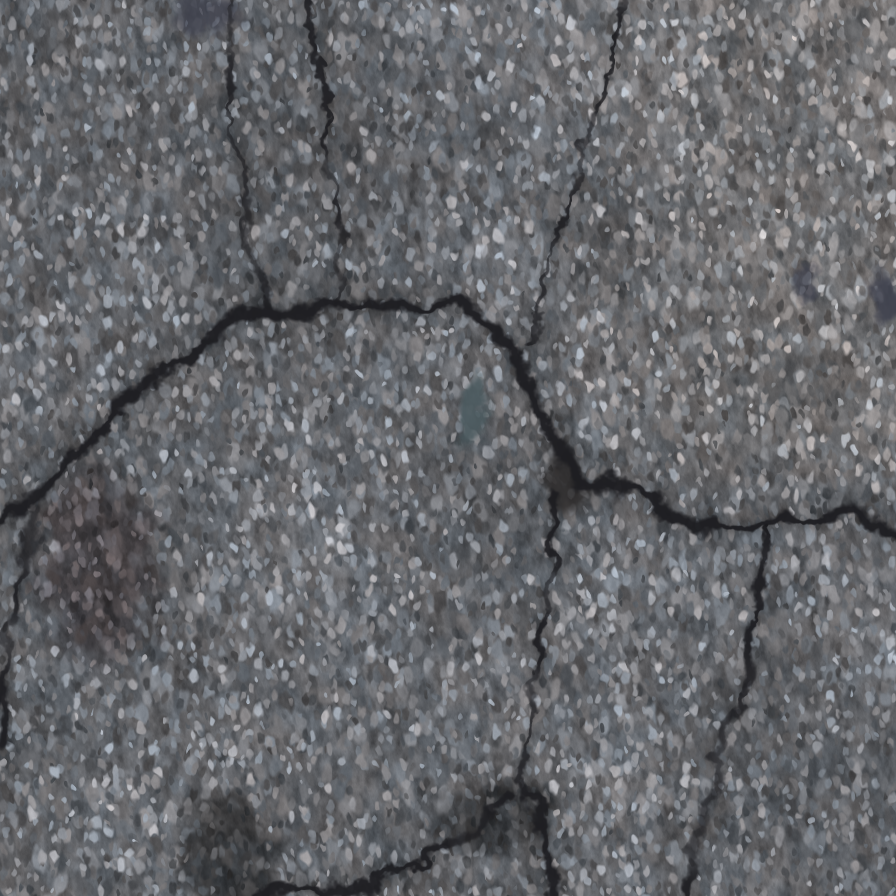
Write a Shadertoy shader that draws this texture.

```glsl
vec3 hash3(vec2 p) {
    vec3 q = fract(vec3(p.xyx) * vec3(0.1031, 0.1030, 0.0973));
    q += dot(q, q.yxz + 33.33);
    return fract((q.xxy + q.yzz) * q.zyx);
}

float noise(vec2 p) {
    vec2 i = floor(p), f = fract(p);
    f = f * f * (3.0 - 2.0 * f);
    float low = mix(hash3(i).x, hash3(i + vec2(1, 0)).x, f.x);
    float high = mix(hash3(i + vec2(0, 1)).x, hash3(i + vec2(1, 1)).x, f.x);
    return mix(low, high, f.y);
}

float fbm(vec2 p) {
    float sum = 0.0, amp = 0.5;
    for (int i = 0; i < 4; i++) {
        sum += amp * noise(p);
        p = p * 2.03 + 17.1;
        amp *= 0.5;
    }
    return sum / 0.9375;
}

vec3 stoneTint(float tone, float warmth) {
    return tone * mix(vec3(0.94, 1.0, 1.07), vec3(1.02, 1.0, 1.01), warmth);
}

// Soft, near-vertical chips, one candidate per cell
vec3 addGrains(vec3 color, vec2 p, vec2 cells, float coverage, vec2 sizes, vec2 tones) {
    vec2 grid = p * cells;
    vec2 wobble = 0.35 * (vec2(noise(grid * 2.3), noise(grid * 2.3 + 41.0)) - 0.5);
    for (int y = -1; y <= 1; y++)
    for (int x = -1; x <= 1; x++) {
        vec2 cell = floor(grid) + vec2(x, y);
        vec3 place = hash3(cell + cells);
        vec3 look = hash3(cell + cells.yx + 57.0);
        vec2 d = (grid + wobble - cell - 0.5 - 0.7 * (place.xy - 0.5)) / cells;
        float angle = (place.z - 0.4) * 0.9;
        d = mat2(cos(angle), -sin(angle), sin(angle), cos(angle)) * d * cells;
        float radius = mix(sizes.x, sizes.y, look.x);
        float mask = smoothstep(1.15, 0.55, length(d) / radius);
        mask *= step(look.y, coverage);
        float tone = mix(tones.x, tones.y, look.z);
        color = mix(color, stoneTint(tone, fract(look.x * 7.0)), 0.9 * mask);
    }
    return color;
}

float segment(vec2 p, vec2 a, vec2 b) {
    vec2 ab = b - a;
    return length(p - a - ab * clamp(dot(p - a, ab) / dot(ab, ab), 0.0, 1.0));
}

float path(vec2 p, vec2 a, vec2 b, vec2 c, vec2 d) {
    return min(segment(p, a, b), min(segment(p, b, c), segment(p, c, d)));
}

float blob(vec2 p, vec2 center, vec2 radius) {
    return smoothstep(1.25, 0.6, length((p - center) / radius));
}

vec3 addCrack(vec3 color, float dist, float width, float strength, float rough) {
    float w = width * mix(0.45, 1.5, rough);
    color *= 1.0 - 0.32 * strength * exp(-dist / (1.6 * width));
    float core = smoothstep(w * 1.2, w * 0.35, dist);
    return mix(color, vec3(0.115, 0.115, 0.13), core * strength);
}

void mainImage(out vec4 fragColor, in vec2 fragCoord) {
    vec2 p = fragCoord / iResolution.xy;
    vec2 lean = vec2(p.x + 0.12 * p.y, p.y);

    // Grey binder and layered chips
    float binder = 0.38 + 0.26 * (fbm(lean * vec2(110.0, 60.0)) - 0.5);
    vec3 color = stoneTint(binder, noise(lean * 40.0));
    color = addGrains(color, p, vec2(64.0, 38.0), 0.8, vec2(0.3, 0.58), vec2(0.27, 0.57));
    color = addGrains(color, p, vec2(112.0, 66.0), 0.65, vec2(0.28, 0.55), vec2(0.25, 0.62));
    color = addGrains(color, p, vec2(78.0, 52.0), 0.33, vec2(0.2, 0.46), vec2(0.51, 0.74));
    color += 0.12 * (fbm(lean * vec2(190.0, 110.0)) - 0.5);

    // Broad wear, paler and warmer at upper right
    color *= 0.84 + 0.32 * fbm(p * 7.0 + 5.0);
    float pale = smoothstep(0.55, 0.85, p.x) * smoothstep(0.4, 0.55, p.y);
    color *= mix(vec3(1.0), vec3(1.11, 1.08, 1.05), pale);

    // Stains and single larger pebbles
    vec2 warp = vec2(fbm(p * 38.0), fbm(p * 38.0 + 73.0)) - 0.5;
    vec2 q = p + 0.034 * warp;
    vec2 soft = p + 0.07 * warp;
    color *= 1.0 - vec3(0.26, 0.31, 0.31) * blob(soft, vec2(0.11, 0.37), vec2(0.07, 0.11));
    color *= 1.0 - 0.4 * blob(soft, vec2(0.25, 0.05), vec2(0.06, 0.07));
    color *= 1.0 - 0.35 * blob(soft, vec2(0.55, 0.09), vec2(0.07, 0.05));
    color = mix(color, vec3(0.29, 0.35, 0.37), 0.85 * blob(q, vec2(0.53, 0.54), vec2(0.017, 0.045)));
    vec3 slate = vec3(0.24, 0.25, 0.30);
    color = mix(color, slate, 0.85 * blob(q, vec2(0.985, 0.665), vec2(0.018, 0.028)));
    color = mix(color, slate, 0.7 * blob(q, vec2(0.9, 0.69), vec2(0.016, 0.022)));
    color = mix(color, slate, 0.75 * blob(q, vec2(0.235, 0.985), vec2(0.035, 0.025)));
    color = mix(color, vec3(0.19, 0.18, 0.18), 0.8 * blob(q, vec2(0.632, 0.46), vec2(0.025, 0.038)));

    // Main arch of the fracture
    float arch = path(q, vec2(-0.01, 0.4), vec2(0.08, 0.49), vec2(0.18, 0.58), vec2(0.26, 0.64));
    arch = min(arch, path(q, vec2(0.26, 0.64), vec2(0.37, 0.66), vec2(0.51, 0.66), vec2(0.58, 0.61)));
    arch = min(arch, path(q, vec2(0.58, 0.61), vec2(0.612, 0.518), vec2(0.65, 0.466), vec2(0.71, 0.445)));
    arch = min(arch, path(q, vec2(0.71, 0.445), vec2(0.78, 0.411), vec2(0.95, 0.428), vec2(1.01, 0.405)));

    // Lower and upper branches
    float lower = path(q, vec2(0.62, 0.45), vec2(0.61, 0.3), vec2(0.582, 0.16), vec2(0.62, -0.01));
    lower = min(lower, path(q, vec2(0.853, 0.414), vec2(0.833, 0.245), vec2(0.785, 0.09), vec2(0.76, -0.01)));
    lower = min(lower, path(q, vec2(0.04, 0.43), vec2(0.012, 0.3), vec2(0.004, 0.24), vec2(0.0, 0.17)));
    lower = min(lower, path(q, vec2(0.58, 0.11), vec2(0.5, 0.06), vec2(0.42, 0.01), vec2(0.29, 0.01)));
    float upper = path(q, vec2(0.255, 1.01), vec2(0.262, 0.85), vec2(0.275, 0.74), vec2(0.3, 0.655));
    upper = min(upper, path(q, vec2(0.35, 1.01), vec2(0.36, 0.9), vec2(0.38, 0.76), vec2(0.375, 0.66)));
    upper = min(upper, path(q, vec2(0.7, 1.01), vec2(0.67, 0.89), vec2(0.62, 0.75), vec2(0.595, 0.62)));

    float rough = noise(p * 32.0 + 9.0);
    float patchy = smoothstep(0.1, 0.6, noise(p * 21.0 + 3.0));
    color = addCrack(color, upper, 0.0042, mix(0.4, 0.85, patchy), rough);
    color = addCrack(color, lower, 0.0062, mix(0.5, 0.92, patchy), rough);
    color = addCrack(color, arch, 0.0088, 0.95, rough);
    fragColor = vec4(clamp(color, 0.0, 1.0), 1.0);
}
```
